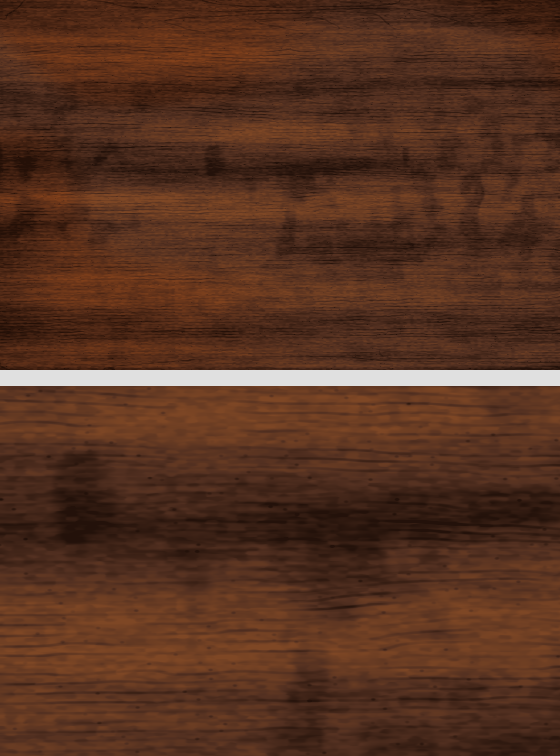
Top: the whole. Bottom: its middle third, enlarged.
Write a WebGL 2 fragment shader that draws this texture.

```glsl
#version 300 es
precision highp float;
// Polished dark wood board with horizontal grain, cathedral rings and curly figure.
// Broad bands come from cosines, streaks and blotches from stretched smooth cellular
// noise, and the grain lines are contours of a gently warped height field.
uniform vec2 u_resolution;
out vec4 fragColor;

vec2 hash2(vec2 c) {
    vec3 q = fract(c.xyx * vec3(0.1031, 0.1030, 0.0973));
    q += dot(q, q.yzx + 33.33);
    return fract((q.xx + q.yz) * q.zy);
}

// Smooth cellular noise: random cell values blended by a compact round kernel.
float cells(vec2 p) {
    vec2 base = floor(p);
    float sum = 0.0, weight = 0.0;
    for (int j = -1; j <= 1; j++)
    for (int i = -1; i <= 1; i++) {
        vec2 cell = base + vec2(i, j);
        vec2 toPoint = cell + 0.2 + 0.6 * hash2(cell) - p;
        float w = pow(max(0.0, 1.0 - dot(toPoint, toPoint) / 1.44), 5.0);
        sum += w * hash2(cell + 71.0).x;
        weight += w;
    }
    return 0.5 + 1.4 * (sum / weight - 0.5);
}

// Sparse tiny dashes, one candidate per cell.
float pores(vec2 p) {
    vec2 cell = floor(p);
    vec2 d = fract(p) - 0.3 - 0.4 * hash2(cell + 13.0);
    float present = smoothstep(0.88, 1.0, hash2(cell + 37.0).y);
    return present * (1.0 - smoothstep(0.05, 0.28, length(d)));
}

// Thin line of constant width along every unit contour of a height field.
float contour(float h, float halfWidth) {
    float slope = max(fwidth(h) * u_resolution.y, 0.001);
    float d = abs(fract(h) - 0.5) / slope;
    float soft = max(0.0016, 0.7 / u_resolution.y);
    return 1.0 - smoothstep(halfWidth, halfWidth + soft, d);
}

float bell(float x, float center, float width) {
    float d = (x - center) / width;
    return exp(-d * d);
}

void main() {
    vec2 p = gl_FragCoord.xy / u_resolution.y;
    vec2 uv = gl_FragCoord.xy / u_resolution;

    // Broad light and dark bands
    float tone = 0.74 + 0.12 * cos(29.5 * (p.y - 0.24) + 0.25 * sin(2.1 * p.x));
    tone += 0.24 * (cells(p * vec2(1.4, 13.0)) - 0.5);
    tone += 0.26 * (cells(p * vec2(2.5, 42.0) + 9.0) - 0.5);
    tone -= 0.34 * bell(p.y, 0.545, 0.05) * (1.0 - smoothstep(0.75, 1.4, p.x));
    tone += 0.30 * bell(p.y, 0.455, 0.03) * (1.0 - smoothstep(0.2, 1.3, p.x));

    // Curly figure: soft blotches across the grain
    float figure = 0.4 * cells(p * vec2(20.0, 13.0) + 4.0) + 0.35 * cells(p * vec2(4.0, 9.0) + 21.0)
                 + 0.25 * cells(p * vec2(34.0, 30.0) + 63.0);
    tone -= 0.30 * smoothstep(0.42, 0.8, figure) * (0.3 + bell(p.y, 0.5, 0.22));

    // Duller strips at the top and bottom hold the cathedral rings
    float edgeWave = 0.008 * sin(4.3 * p.x) + 0.005 * sin(9.1 * p.x + 1.0);
    float strip = smoothstep(0.895, 0.925, p.y + edgeWave)
                + 1.0 - smoothstep(0.025, 0.055, p.y + edgeWave);
    tone -= 0.15 * strip;
    float rings = 3.2 * cells(p * vec2(1.9, 17.0) + vec2(3.0, 0.4))
                + 0.12 * cells(p * vec2(16.0, 50.0));
    tone -= 0.26 * strip * contour(rings, 0.0005);

    // Fine broken grain lines, bulging a little right of the centre
    float bulge = bell(p.x, 0.98, 0.16) * bell(p.y, 0.47, 0.06);
    float grain = 112.0 * p.y + 1.8 * cells(p * vec2(2.0, 8.0) + 31.0)
                + 0.35 * cells(p * vec2(20.0, 45.0)) + 0.4 * sin(3.0 * p.x + 5.0 * p.y)
                - 1.6 * bulge;
    float strength = 0.06 + 0.26 * hash2(vec2(floor(grain), 5.0)).x;
    strength *= 0.25 + 1.2 * cells(vec2(p.x * 14.0, grain * 0.5) + 57.0);
    tone -= strength * contour(grain, 0.0003) * (1.0 - 0.6 * strip);

    // Fibres and pores
    tone += 0.22 * (cells(p * vec2(14.0, 210.0)) - 0.5);
    tone += 0.24 * (cells(p * vec2(110.0, 330.0) + 17.0) - 0.5);
    tone -= 0.34 * pores(p * vec2(90.0, 150.0));

    // Darkening towards the edges
    vec2 fromCenter = uv - 0.5;
    tone -= 0.42 * dot(fromCenter, fromCenter);
    tone -= 0.28 * (1.0 - smoothstep(0.0, 0.13, uv.x)) * bell(uv.y, 0.3, 0.3);
    tone -= 0.4 * (1.0 - smoothstep(0.002, 0.012, uv.y));

    // Colour ramp, redder on the left and greyer on the right
    tone = clamp(tone, -0.15, 1.2);
    vec3 color = tone < 0.55
        ? mix(vec3(0.18, 0.09, 0.05), vec3(0.33, 0.18, 0.11), tone / 0.55)
        : mix(vec3(0.33, 0.18, 0.11), vec3(0.45, 0.24, 0.12), (tone - 0.55) / 0.45);
    float warmth = smoothstep(0.3, 0.75, cells(p * vec2(1.3, 3.0) + 43.0) + 0.14 - 0.25 * uv.x);
    color *= mix(vec3(0.98, 1.04, 1.16), vec3(1.02, 0.95, 0.84), warmth);
    fragColor = vec4(color, 1.0);
}
```
